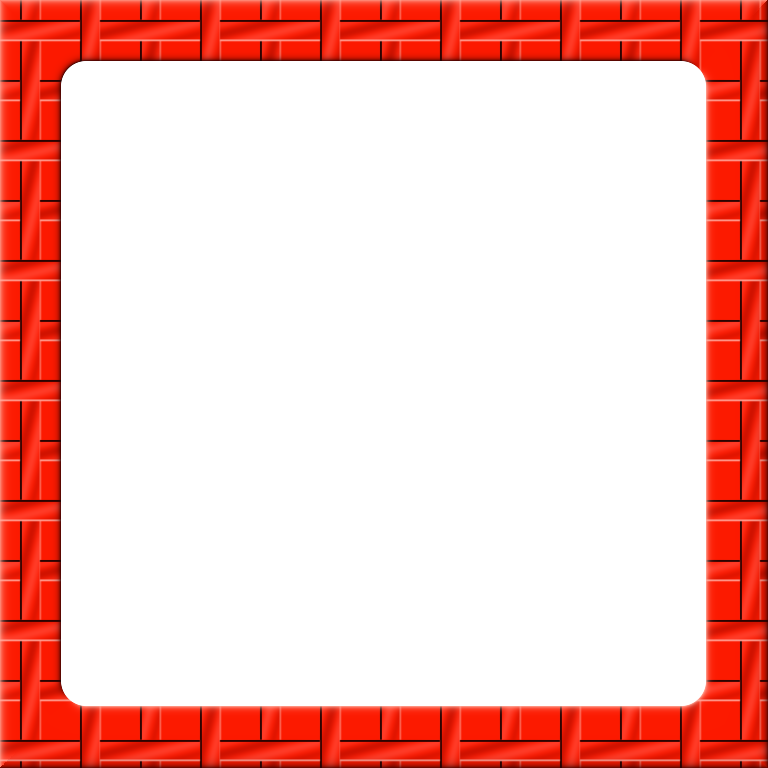
This background is drawn by a WebGL 1 fragment shader. Its source:

```glsl
precision highp float;
// Draws a bevelled red basket-weave frame around a white rounded panel.
uniform vec2 u_resolution;

const float CELLS = 12.8;              // weave cells across the canvas
const float STRIP_START = 0.3333;      // strip position inside a cell
const float STRIP_WIDTH = 0.3333;
const float COVERED_FROM = 0.8333;     // strip dives under past this distance
const float LINE_HALF = 0.016;         // half width of the strip outlines
const float SLANT = 0.75;              // tilt of the satin sheen
const vec2 PANEL_CENTER = vec2(6.392);
const float PANEL_HALF = 5.375;
const float PANEL_RADIUS = 0.42;
const float OUTER_BEVEL = 0.055;
const float INNER_BEVEL = 0.04;

const vec3 RED = vec3(0.99, 0.10, 0.00);
const vec3 SHADE_RED = vec3(0.76, 0.06, 0.00);
const vec3 SHEEN_RED = vec3(1.00, 0.23, 0.15);
const vec3 DARK_LINE = vec3(0.17, 0.01, 0.00);
const vec3 LIGHT_LINE = vec3(1.00, 0.63, 0.58);
const vec3 BEVEL_LIGHT = vec3(1.00, 0.70, 0.64);
const vec3 BEVEL_DARK = vec3(0.16, 0.00, 0.00);
const vec3 PANEL = vec3(1.0);

float bump(float x, float width) {
  x /= width;
  return exp(-x * x);
}

float line(float x, float aa) {
  return 1.0 - smoothstep(LINE_HALF - aa * 0.5, LINE_HALF + aa * 0.5, abs(x));
}

// Paints one family of strips; p.x runs along them, p.y across.
vec3 strips(vec3 color, vec2 p, float shift, float aa) {
  float along = mod(p.x + 0.5 - floor(p.y) - shift, 2.0) - 1.0;
  float across = fract(p.y) - STRIP_START;
  float v = across / STRIP_WIDTH;
  float visible = 1.0 - smoothstep(-aa, aa, abs(along) - COVERED_FROM);
  float inside = smoothstep(-aa, aa, across)
               * (1.0 - smoothstep(-aa, aa, across - STRIP_WIDTH));

  // Diagonal satin sheen
  float d = v + SLANT * along;
  vec3 satin = mix(RED, SHADE_RED, 0.75 * bump(d - 0.12, 0.28));
  satin = mix(satin, SHEEN_RED, bump(d - 0.72, 0.27));
  satin = mix(satin, SHADE_RED, 0.45 * bump(d - 1.3, 0.2));
  satin = mix(satin, SHEEN_RED, 0.6 * bump(d + 0.4, 0.2));
  color = mix(color, satin, inside * visible);

  // Dark leading edge and light trailing edge
  color = mix(color, DARK_LINE, visible * line(across - 0.014, aa));
  float gleam = 0.9 - 0.4 * shift;
  return mix(color, LIGHT_LINE,
             visible * gleam * line(across - STRIP_WIDTH - 0.007, aa));
}

float roundedBox(vec2 p, float halfSize, float radius) {
  vec2 q = abs(p) - halfSize + radius;
  return length(max(q, 0.0)) + min(max(q.x, q.y), 0.0) - radius;
}

// Positive light brightens the surface, negative light darkens it.
vec3 bevel(vec3 color, float light, float amount) {
  vec3 tint = light > 0.0 ? BEVEL_LIGHT : BEVEL_DARK;
  return mix(color, tint, clamp(abs(light), 0.0, 1.0) * amount);
}

void main() {
  // Cell coordinates with y pointing down
  vec2 uv = gl_FragCoord.xy / u_resolution;
  vec2 p = vec2(uv.x, 1.0 - uv.y) * CELLS;
  float aa = CELLS / min(u_resolution.x, u_resolution.y);

  // Woven strips
  vec3 color = strips(RED, p.yx, 1.0, aa);
  color = strips(color, p, 0.0, aa);

  // Outer bevel, lit from the upper left
  float lit = min(p.x, p.y);
  float shaded = CELLS - max(p.x, p.y);
  float side = lit < shaded ? 1.0 : -1.0;
  color = bevel(color, side, 0.8 * exp(-min(lit, shaded) / OUTER_BEVEL));

  // Inner bevel follows the rounded panel
  vec2 c = p - PANEL_CENTER;
  float d = roundedBox(c, PANEL_HALF, PANEL_RADIUS);
  vec2 core = vec2(PANEL_HALF - PANEL_RADIUS);
  vec2 normal = normalize(c - clamp(c, -core, core) + 0.00001);
  color = bevel(color, dot(normal, vec2(1.0)),
                0.95 * exp(-max(d, 0.0) / INNER_BEVEL));

  // White panel
  color = mix(PANEL, color, smoothstep(-0.5 * aa, 0.5 * aa, d));
  gl_FragColor = vec4(color, 1.0);
}
```
